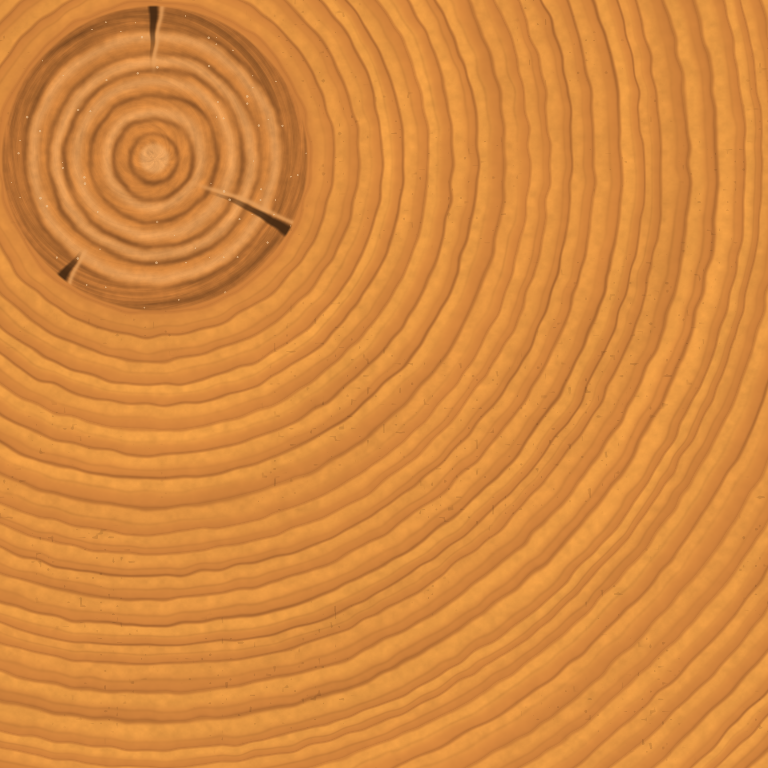
A Shadertoy shader for this texture:

```glsl
const vec3 DARK_WOOD = vec3(0.60, 0.36, 0.17);
const vec3 LATE_WOOD = vec3(0.79, 0.485, 0.23);
const vec3 MID_WOOD = vec3(0.855, 0.545, 0.25);
const vec3 EARLY_WOOD = vec3(0.92, 0.61, 0.275);
const vec3 PALE_WOOD = vec3(0.90, 0.63, 0.37);
const vec2 PITH = vec2(0.201, 0.794);
const float KNOT_RADIUS = 0.198;

float hash(vec2 p) {
    return fract(sin(dot(p, vec2(127.1, 311.7))) * 43758.5453);
}

float noise(vec2 p) {
    vec2 i = floor(p), f = fract(p);
    f = f * f * (3.0 - 2.0 * f);
    return mix(mix(hash(i), hash(i + vec2(1, 0)), f.x),
               mix(hash(i + vec2(0, 1)), hash(i + vec2(1, 1)), f.x), f.y);
}

float fbm(vec2 p) {
    float sum = 0.0, amp = 0.5;
    for (int i = 0; i < 4; i++) {
        sum += amp * noise(p);
        p = p * 2.03 + 17.3;
        amp *= 0.5;
    }
    return sum / 0.9375;
}

// Noise stretched along the rings, seamless in angle
float ringStreak(vec2 dir, float r, float turns, float density) {
    return fbm(dir * turns + r * density * vec2(0.8, -0.6) + 40.0);
}

float ridge(float r, float center, float width) {
    float d = (r - center) / width;
    return exp(-d * d);
}

// Annual rings: pale inner side fading to a thin dark outer edge
vec3 trunkColor(vec2 p, vec2 dir, float r) {
    float wobble = 0.009 * (fbm(p * 7.0) - 0.5) + 0.005 * (noise(p * 42.0) - 0.5);
    float radius = r + wobble;
    float phase = (radius - 0.228) / 0.0315 + 0.7 * (noise(vec2(radius * 21.0, 3.7)) - 0.5);
    float id = floor(phase), f = phase - id;
    float early = smoothstep(0.02, 0.14, f) * (1.0 - smoothstep(0.3, 0.72, f));
    float late = smoothstep(0.5, 0.98, f) * (1.0 - smoothstep(0.98, 1.0, f));
    float edge = ridge(min(f, 1.0 - f), 0.0, 0.065);
    float strength = mix(0.35, 0.85, hash(vec2(id + step(0.5, f), 8.0)));
    strength *= 0.6 + 0.6 * noise(p * 11.0);

    vec3 col = mix(MID_WOOD, EARLY_WOOD, early * mix(0.55, 1.0, hash(vec2(id, 2.0))));
    col = mix(col, LATE_WOOD, 0.65 * late);
    col = mix(col, DARK_WOOD, 0.75 * edge * strength);

    // Faint secondary line, broad tone and porous grain
    float inner = mix(0.45, 0.7, hash(vec2(id, 5.0)));
    col *= 1.0 - 0.07 * ridge(f, inner, 0.06) * noise(p * 9.0 + 5.0);
    col *= 1.0 + 0.10 * (ringStreak(dir, r, 2.0, 16.0) - 0.5);
    col *= 1.0 + 0.09 * (fbm(p * 95.0) - 0.5) * (0.5 + early);
    float pore = smoothstep(0.86, 0.96, noise(p * 190.0)) * smoothstep(0.45, 0.7, noise(p * 14.0));
    return col * (1.0 - 0.10 * pore);
}

// Concentric ridges and grooves of the knot
vec3 knotColor(vec2 q, vec2 dir, float r) {
    const float grooves[7] = float[7](0.031, 0.052, 0.083, 0.116, 0.138, 0.171, 0.191);
    const float ridges[4] = float[4](0.062, 0.101, 0.127, 0.158);
    float radius = r + 0.009 * (fbm(q * 18.0 + 9.0) - 0.5) + 0.002 * (noise(q * 75.0) - 0.5);
    float streak = ringStreak(dir, r, 3.0, 150.0);
    vec3 col = mix(LATE_WOOD, MID_WOOD, 0.25 + 0.4 * streak);
    for (int i = 0; i < 4; i++) {
        col = mix(col, PALE_WOOD, 0.72 * ridge(radius, ridges[i], 0.0075));
    }
    for (int i = 0; i < 7; i++) {
        float depth = 0.35 + 0.6 * noise(dir * 2.0 + float(i) * 7.0);
        col = mix(col, DARK_WOOD * 0.9, depth * ridge(radius, grooves[i], 0.004));
    }
    col = mix(col, PALE_WOOD, 0.9 * (1.0 - smoothstep(0.014, 0.023, radius)));
    float rim = smoothstep(0.162, 0.179, radius);
    col = mix(col, mix(DARK_WOOD * 0.8, LATE_WOOD, streak), 0.75 * rim);
    col *= 1.0 + 0.20 * (streak - 0.5) + 0.12 * (fbm(q * 130.0) - 0.5);
    return col;
}

// Tapered radial split: x is the dark gap, y the pale torn side
vec2 crack(vec2 q, vec2 inner, vec2 outer, float width, float side, float bend) {
    vec2 axis = outer - inner;
    float len = length(axis);
    axis /= len;
    float t = dot(q - inner, axis) / len;
    float across = dot(q - inner, vec2(axis.y, -axis.x)) * side;
    across += bend * sin(3.1416 * clamp(t, 0.0, 1.0)) + 0.003 * (noise(q * 60.0) - 0.5);
    float w = width * (0.12 + 0.88 * t * t);
    float along = smoothstep(0.0, 0.25, t) * (1.0 - smoothstep(0.98, 1.03, t));
    float gap = 1.0 - smoothstep(0.4 * w, w + 0.0015, abs(across));
    return along * vec2(gap * smoothstep(0.1, 0.8, t), ridge(across, w + 0.003, 0.003));
}

float specks(vec2 q, float cells) {
    vec2 g = q * cells, id = floor(g);
    vec2 spot = 0.25 + 0.5 * vec2(hash(id + 3.1), hash(id + 7.9));
    float size = mix(0.10, 0.25, hash(id + 1.7));
    return step(0.93, hash(id)) * (1.0 - smoothstep(size * 0.5, size, length(fract(g) - spot)));
}

void mainImage(out vec4 fragColor, in vec2 fragCoord) {
    vec2 p = fragCoord / iResolution.y;
    vec2 q = p - PITH;
    float r = length(q);
    vec2 dir = q / max(r, 0.0001);
    vec3 col = trunkColor(p, dir, r);
    col = mix(col, LATE_WOOD, 0.5 * ridge(r, KNOT_RADIUS + 0.008, 0.012));

    // Knot surface with splits and resin flecks
    vec3 knot = knotColor(q, dir, r);
    vec2 split = crack(q, vec2(-0.006, 0.105), vec2(0.0, 0.205), 0.009, 1.0, 0.0);
    split = max(split, crack(q, vec2(0.041, -0.035), vec2(0.179, -0.098), 0.009, -1.0, -0.008));
    split = max(split, crack(q, vec2(-0.089, -0.112), vec2(-0.122, -0.158), 0.010, -1.0, 0.0));
    knot = mix(knot, PALE_WOOD, 0.75 * split.y);
    knot = mix(knot, DARK_WOOD * 0.42, 0.9 * split.x);
    knot = mix(knot, vec3(0.93, 0.76, 0.57), 0.6 * specks(q, 105.0) * smoothstep(0.05, 0.1, r));

    float edge = KNOT_RADIUS + 0.003 * (noise(dir * 3.0 + 6.0) - 0.5);
    col = mix(knot, col, smoothstep(edge - 0.002, edge + 0.002, r));
    fragColor = vec4(col, 1.0);
}
```
